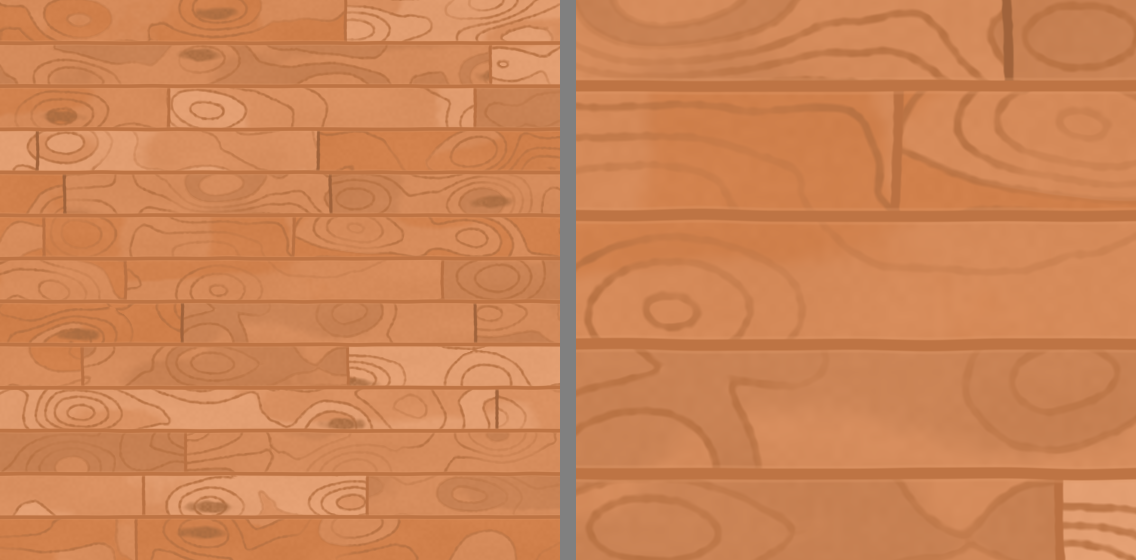
Left, the full canvas; right, a detail of the centre.
This texture is drawn by a Shadertoy shader. Its source:

```glsl
// Hand-painted wooden floor: thirteen rows of staggered planks, each with its own tone.
// Grain lines are contours of a warped noise field that swells around knots;
// the bands between contours and soft washes carry the lighter or darker paint.

const float ROWS = 13.0;

float hash(vec2 p) {
    vec3 q = fract(p.xyx * 0.1031);
    q += dot(q, q.yzx + 33.33);
    return fract((q.x + q.y) * q.z);
}

float noise(vec2 p) {
    vec2 i = floor(p), f = fract(p);
    f = f * f * (3.0 - 2.0 * f);
    return mix(mix(hash(i), hash(i + vec2(1, 0)), f.x),
               mix(hash(i + vec2(0, 1)), hash(i + vec2(1, 1)), f.x), f.y);
}

// Height field whose contours form the grain; knot holds centre and strength
float grainField(vec2 p, vec2 seed, vec3 knot) {
    vec2 d = (p - knot.xy) / vec2(1.35, 0.8);
    float swell = max(1.0 - dot(d, d), 0.0);
    vec2 q = p + seed + 0.5 * noise(p * 0.9 + seed.yx);
    return 4.4 * noise(q * vec2(0.42, 0.8)) + 0.35 * noise(q * vec2(1.6, 1.3))
         + 0.06 * noise(q * 5.0) + knot.z * swell * swell;
}

// Coverage of a stroke of given half width at distance d
float stroke(float d, float halfWidth, float soft) {
    return 1.0 - smoothstep(halfWidth - soft, halfWidth + soft, d);
}

void mainImage(out vec4 fragColor, in vec2 fragCoord) {
    // One unit is the height of a plank
    vec2 p = fragCoord / iResolution.xy * ROWS;
    float px = ROWS / iResolution.y;
    float row = floor(p.y);

    // One or two staggered joints cut each row into planks
    float jointA = ROWS * mix(0.09, 0.92, fract(row * 0.618 + 0.25 * hash(vec2(row, 3.0))));
    float jointB = ROWS * fract(jointA / ROWS + 0.3 + 0.35 * hash(vec2(row, 7.0)));
    if (hash(vec2(row, 11.0)) > 0.5 || abs(jointB / ROWS - 0.5) > 0.46) jointB = 99.0;
    float wobble = 0.05 * (noise(p * 1.7) - 0.5);
    float x = p.x + wobble;
    float plank = row * 3.0 + step(jointA, x) + step(jointB, x);
    vec2 seed = 60.0 * vec2(hash(vec2(plank, 17.0)), hash(vec2(plank, 23.0)));

    // Knots are scattered in cells along the plank
    vec2 cell = vec2(floor(p.x / 3.25), plank);
    vec3 knot = vec3(3.25 * (cell.x + mix(0.42, 0.58, hash(cell + 5.0))),
                     row + mix(0.05, 0.95, hash(cell + 31.0)),
                     2.7 * step(0.3, hash(cell + 47.0)));

    // Distance to the nearest contour from field value and slope
    float f = grainField(p, seed, knot);
    vec2 e = vec2(0.02, 0.0);
    vec2 slope = vec2(grainField(p + e.xy, seed, knot) - f,
                      grainField(p + e.yx, seed, knot) - f) / e.x;
    float contour = abs(fract(f) - 0.5) / max(length(slope), 0.3);

    // Plank tone: light, orange or brown paint over a common body colour
    float pick = hash(vec2(plank, 61.0));
    vec3 paint = pick < 0.38 ? vec3(0.895, 0.63, 0.455)
               : pick < 0.73 ? vec3(0.815, 0.495, 0.285)
                             : vec3(0.775, 0.5, 0.32);
    vec3 body = mix(vec3(0.843, 0.552, 0.362), paint, 0.12);
    float level = floor(f);
    float band = mix(step(0.66, hash(vec2(level, plank))),
                     step(0.66, hash(vec2(level + 1.0, plank))),
                     smoothstep(0.43, 0.57, fract(f)));
    float wash = smoothstep(0.52, 0.66, noise(p * vec2(0.5, 0.95) + seed.yx + 9.0)
                                        + 0.05 * noise(p * 6.0));
    vec3 color = mix(body, paint, max(band * 0.9, wash * 0.75));

    // Broad brush unevenness and fine paper tooth
    color += 0.022 * (noise(p * vec2(0.8, 2.2) + seed) - 0.5);
    color += 0.014 * (noise(p * 14.0) - 0.5);

    // Pencil grain lines with changing pressure
    float tooth = noise(p * 17.0);
    float pressure = mix(0.35, 1.0, smoothstep(0.2, 0.65, noise(p * 0.7 + seed)));
    float line = stroke(contour, 0.02 + 0.016 * tooth, 0.012 + 0.6 * px);
    color = mix(color, vec3(0.72, 0.445, 0.26), line * pressure * (0.7 + 0.3 * tooth));

    // Dark smudged hearts in some knots
    vec2 h = (p - knot.xy) / vec2(0.6, 0.17);
    float heart = 1.0 - smoothstep(0.45, 1.05, length(h) + 0.4 * (noise(p * 5.0) - 0.5));
    heart *= step(0.62, hash(cell + 71.0)) * step(0.1, knot.z);
    color = mix(color, vec3(0.66, 0.42, 0.25), heart * (0.7 + 0.25 * tooth));

    // Joints between planks, a few pressed darker, then the long seams
    float jointDist = min(abs(x - jointA), abs(x - jointB));
    vec3 jointColor = mix(vec3(0.73, 0.445, 0.26), vec3(0.63, 0.39, 0.23),
                          step(0.7, hash(vec2(row, 83.0))));
    color = mix(color, jointColor, stroke(jointDist, 0.03 + 0.012 * tooth, 0.6 * px + 0.006));
    float seamDist = abs(p.y - clamp(round(p.y), 1.0, ROWS - 1.0) + 0.4 * wobble);
    color = mix(color, vec3(0.88, 0.6, 0.41), 0.3 * stroke(seamDist, 0.065, 0.6 * px + 0.006));
    color = mix(color, vec3(0.745, 0.455, 0.265), stroke(seamDist, 0.043, 0.6 * px + 0.004));

    fragColor = vec4(color, 1.0);
}
```
